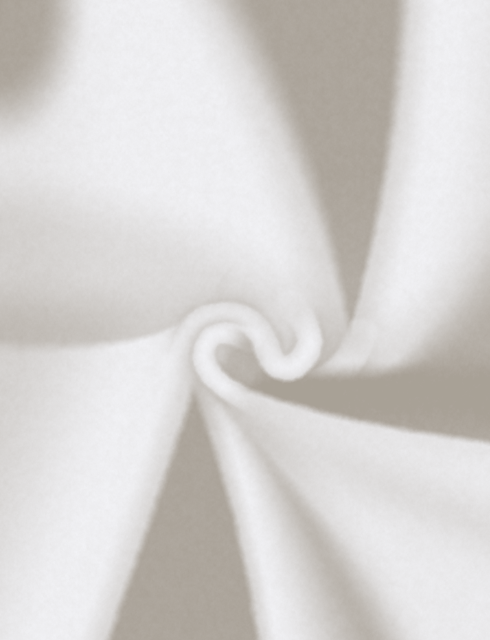
Give the GLSL for this texture, as a Shadertoy shader.

```glsl
float hash(vec2 p) {
    return fract(sin(dot(p, vec2(127.1, 311.7))) * 43758.5453);
}

float noise(vec2 p) {
    vec2 i = floor(p), f = fract(p);
    f = f * f * (3.0 - 2.0 * f);
    return mix(mix(hash(i), hash(i + vec2(1, 0)), f.x),
               mix(hash(i + vec2(0, 1)), hash(i + vec2(1, 1)), f.x), f.y);
}

float fbm(vec2 p) {
    float sum = 0.0, amp = 0.5;
    for (int i = 0; i < 4; i++) {
        sum += amp * (noise(p) - 0.5);
        p = mat2(1.6, 1.2, -1.2, 1.6) * p;
        amp *= 0.65;
    }
    return sum;
}

// Quadratic curve: x = signed offset (positive right of travel), y = distance
vec2 curve(vec2 p, vec2 a, vec2 b, vec2 c) {
    vec2 best = vec2(0, 1e3), prev = a;
    for (int i = 1; i <= 16; i++) {
        float t = float(i) / 16.0;
        vec2 next = mix(mix(a, b, t), mix(b, c, t), t);
        vec2 dir = next - prev, rel = p - prev;
        float d = length(rel - dir * clamp(dot(rel, dir) / dot(dir, dir), 0.0, 1.0));
        if (d < best.y) best = vec2((dir.x * rel.y - dir.y * rel.x) / length(dir), d);
        prev = next;
    }
    return best;
}

float soft(float d, float w) {
    return smoothstep(-w, w, d);
}

// Rounded roll of cloth with contact shadow; fade blends its ends away
float roll(float light, float d, float r, float fade) {
    float shadow = 0.38 * exp(-max(d - r, 0.0) / 0.1);
    float body = 1.0 - 0.32 * pow(min(d / r, 1.0), 2.0);
    float rolled = mix(light * (1.0 - shadow), body, soft(r - d, 0.035));
    return mix(light, rolled, fade);
}

void mainImage(out vec4 fragColor, in vec2 fragCoord) {
    // Height spans 7.68 units, y pointing down
    vec2 p = vec2(fragCoord.x, iResolution.y - fragCoord.y) / iResolution.y * 7.68;
    vec2 grain = p;
    p += 0.03 * vec2(fbm(p * 9.0), fbm(p * 9.0 + 40.0));
    float light = 0.06 + 0.12 * smoothstep(2.0, 4.0, p.y) * smoothstep(4.6, 4.0, p.y);

    // Upper left cloth
    float d = curve(p, vec2(2.4, -0.6), vec2(3.8, 1.7), vec2(4.2, 4.0)).x;
    float under = curve(p, vec2(-0.5, 2.2), vec2(2.0, 2.2), vec2(3.7, 3.6)).x;
    float cloth = mix(0.68, 1.0, smoothstep(0.0, 0.7, d));
    cloth -= 0.15 * smoothstep(1.6, 0.0, p.x) + 0.25 * soft(under - 0.1, 0.45);
    cloth -= 0.28 * smoothstep(3.2, 4.0, p.y) * smoothstep(2.7, 1.0, p.x);
    cloth -= 0.8 * smoothstep(1.2, 0.5, length((p - vec2(0, 0.1)) / vec2(0.95, 1.5)));
    float cover = soft(d, mix(0.3, 0.05, clamp(p.y / 4.0, 0.0, 1.0)));
    light = mix(light, cloth, cover * smoothstep(4.65, 4.35, p.y));

    // Right fold and its tail under the swirl
    d = -curve(p, vec2(4.85, -0.5), vec2(4.825, 1.9), vec2(4.1, 4.3)).x;
    float low = curve(p, vec2(6.2, 3.1), vec2(5.0, 4.55), vec2(3.6, 5.0)).x;
    cloth = mix(0.7, 1.0, smoothstep(0.0, 0.45, d)) - 0.25 * smoothstep(0.6, 1.7, d);
    cloth -= 0.25 * smoothstep(0.8, 0.0, low);
    cover = soft(d, mix(0.13, 0.04, clamp(p.y / 4.0, 0.0, 1.0)));
    cover *= soft(low, mix(0.06, 0.38, smoothstep(4.2, 5.9, p.x)));
    light = mix(light, cloth, cover);
    d = curve(p, vec2(4.35, 4.0), vec2(4.1, 4.75), vec2(3.2, 4.7)).y;
    light = roll(light, d, 0.19, smoothstep(0.0, 0.6, distance(p, vec2(4.35, 4.0))));

    // Lower centre fold
    d = -curve(p, vec2(2.2, 4.4), vec2(2.825, 5.8), vec2(3.15, 8.0)).x;
    cloth = mix(0.65, 1.0, smoothstep(0.0, 0.25, d)) - 0.2 * smoothstep(5.7, 4.7, p.y);
    cloth -= 0.82 * smoothstep(0.2, 0.45 + max(p.y - 4.5, 0.0) * 0.32, d);
    light = mix(light, cloth, soft(d, 0.06) * smoothstep(4.3, 4.6, p.y));

    // Lower right fold
    d = curve(p, vec2(2.6, 4.5), vec2(3.6, 5.035), vec2(6.2, 5.35)).x;
    low = -curve(p, vec2(2.3, 4.5), vec2(3.825, 5.95), vec2(4.85, 8.0)).x;
    float crease = curve(p, vec2(3.4, 5.3), vec2(4.6, 5.8), vec2(6.2, 6.5)).x;
    cloth = 0.66 + 0.2 * smoothstep(0.0, 0.5, low) + 0.08 * smoothstep(0.0, 0.4, d);
    cloth -= 0.17 * exp(-crease * crease * 9.0);
    cover = soft(low, mix(0.06, 0.28, smoothstep(5.0, 7.5, p.y)));
    light = mix(light, cloth, cover * soft(d, 0.06));

    // Lower left fold
    d = curve(p, vec2(2.4, 4.4), vec2(2.125, 5.35), vec2(1.15, 8.1)).x;
    float top = curve(p, vec2(-0.5, 4.1), vec2(1.9, 4.35), vec2(2.4, 3.65)).x;
    cloth = mix(0.7, 1.0, smoothstep(0.0, 0.4, d)) - 0.38 * smoothstep(0.7, 2.3, d);
    cover = soft(d, 0.07) * soft(top, mix(0.13, 0.04, clamp(p.x / 2.0, 0.0, 1.0)));
    light = mix(light, cloth, cover);

    // Hollow, then the S-shaped roll and the inner loop
    d = length((p - vec2(2.91, 4.36)) / vec2(0.3, 0.38));
    light = mix(light, 0.3, smoothstep(1.1, 0.4, d));
    d = curve(p, vec2(2.15, 4.5), vec2(2.2, 3.78), vec2(2.68, 3.78)).y;
    d = min(d, curve(p, vec2(2.68, 3.78), vec2(3.08, 3.78), vec2(3.2, 4.15)).y);
    d = min(d, curve(p, vec2(3.2, 4.15), vec2(3.3, 4.5), vec2(3.55, 4.38)).y);
    d = min(d, curve(p, vec2(3.55, 4.38), vec2(3.9, 4.1), vec2(3.5, 3.65)).y);
    cover = smoothstep(0.15, 0.7, distance(p, vec2(2.15, 4.5)));
    light = roll(light, d, 0.16, cover * smoothstep(0.1, 0.5, distance(p, vec2(3.5, 3.65))));
    d = curve(p, vec2(3.0, 4.08), vec2(2.5, 3.85), vec2(2.44, 4.25)).y;
    d = min(d, curve(p, vec2(2.44, 4.25), vec2(2.44, 4.6), vec2(3.2, 4.9)).y);
    cover = smoothstep(0.05, 0.35, distance(p, vec2(3.0, 4.08)));
    light = roll(light, d, 0.14, cover * smoothstep(0.1, 0.6, distance(p, vec2(3.2, 4.9))));

    // Felt fibres and warm to cool tint
    light += 0.08 * fbm(grain * 14.0) + 0.07 * fbm(grain * vec2(38, 32));
    vec3 color = mix(vec3(0.66, 0.63, 0.59), vec3(0.935, 0.935, 0.945), clamp(light, 0.0, 1.05));
    fragColor = vec4(color, 1.0);
}
```
